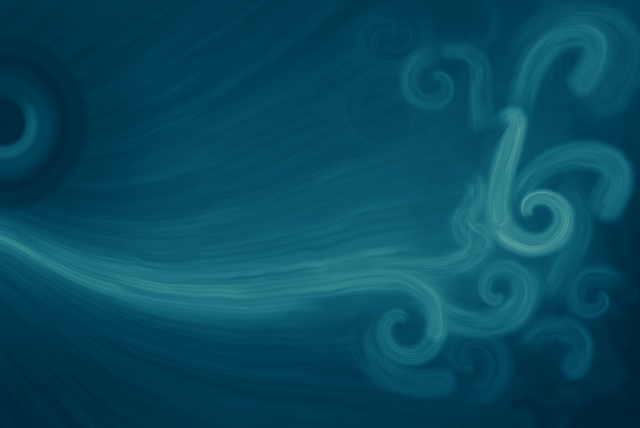
Give the GLSL for this background, as a Shadertoy shader.

```glsl
// A teal painted current: a bright stream fans out from the left and breaks
// into curling plumes on the right, beside a dark vortex. One tone value is
// built from flow-aligned noise, Bezier ribbons and spirals, then coloured.

vec2 pos;
float tone;

float hash(vec2 p) { return fract(sin(dot(p, vec2(127.1, 311.7))) * 43758.5); }

float noise(vec2 p) {
    vec2 i = floor(p), f = fract(p);
    f = f * f * (3.0 - 2.0 * f);
    return mix(mix(hash(i), hash(i + vec2(1, 0)), f.x),
               mix(hash(i + vec2(0, 1)), hash(i + vec2(1, 1)), f.x), f.y);
}

float fbm(vec2 p) {
    float sum = 0.0;
    for (float amp = 0.5; amp > 0.05; amp *= 0.5) {
        sum += amp * noise(p);
        p = p * 2.03 + 7.1;
    }
    return sum;
}

// Brush profile: side runs from -1 to 1 across the stroke, t along it
void paint(float side, float t, float level, float fade) {
    side /= 1.3;
    float bristles = noise(vec2(side * 4.0, t * 5.0) + level * 9.0) - 0.5
                   + 0.7 * (noise(vec2(side * 13.0, t * 9.0)) - 0.5);
    float mask = 1.0 - smoothstep(0.45, 1.0, abs(side));
    tone += 0.3 * fade * exp(-0.6 * side * side);
    tone = mix(tone, max(level + 0.4 * side + bristles, tone - 0.3), mask * fade * 0.9);
}

// Cubic Bezier ribbon through ab.xy to cd.zw; half width goes from w.x to w.y
void ribbon(vec4 ab, vec4 cd, vec2 w, float level) {
    float best = 9.0, along = 0.0, turn = 1.0;
    vec2 last = ab.xy;
    for (int i = 1; i <= 16; i++) {
        float t = float(i) / 16.0, s = 1.0 - t;
        vec2 next = s*s*s*ab.xy + 3.0*s*t*(s*ab.zw + t*cd.xy) + t*t*t*cd.zw;
        vec2 e = next - last, q = pos - last;
        float h = clamp(dot(q, e) / dot(e, e), 0.0, 1.0), dist = length(q - e * h);
        if (dist < best) {
            best = dist;
            along = (float(i) - 1.0 + h) / 16.0;
            turn = sign(e.x * q.y - e.y * q.x);
        }
        last = next;
    }
    paint(turn * best / mix(w.x, w.y, along), along, level, smoothstep(0.0, 0.2, along));
}

// Inward spiral; dir is 1 for counterclockwise, -1 for clockwise
void curl(vec2 centre, float radius, float start, float dir, float width, float level) {
    vec2 q = pos - centre;
    float a = fract(dir * (atan(q.y, q.x) - start) / 6.28319);
    for (int i = 0; i < 2; i++) {
        float t = (a + float(i)) / 1.2;
        float side = (length(q) - radius * mix(1.0, 0.15, t)) / (width * max(1.0 - 0.6 * t, 0.1));
        paint(side, t, level, smoothstep(0.0, 0.15, t) * (1.0 - smoothstep(0.85, 1.0, t)));
    }
}

float glow(float x, float y, float w, float h) {
    vec2 q = (pos - vec2(x, y)) / vec2(w, h);
    return exp(-dot(q, q));
}

vec3 palette(float t) {
    vec3 ramp[8] = vec3[8](vec3(0, .13, .21), vec3(0, .19, .27), vec3(0, .24, .33), vec3(.02, .30, .39),
        vec3(.05, .36, .44), vec3(.11, .44, .50), vec3(.20, .52, .55), vec3(.42, .68, .66));
    t = clamp(t, 0.0, 6.99);
    return mix(ramp[int(t)], ramp[int(t) + 1], fract(t));
}

void mainImage(out vec4 fragColor, in vec2 fragCoord) {
    pos = fragCoord / iResolution.y;
    float x = pos.x;

    // Broad light and flow-aligned streaks
    float d = pos.y - (0.292 + 0.16 * exp(-pow(x / 0.22, 1.3)) + 0.045 * smoothstep(0.55, 0.9, x));
    float u = d / (0.12 + 0.35 * x);
    vec2 bend = vec2(fbm(pos * 5.0), fbm(pos * 5.0 + 19.0)) - 0.47;
    tone = 1.6 + glow(.65, .6, .5, .3) + 1.4 * glow(1.13, .48, .2, .28) + 0.8 * glow(1.3, .85, .2, .2)
        + 0.8 * glow(1.22, .38, .14, .14) - 1.1 * glow(0.0, 0.0, .35, .25) - 1.2 * glow(1.5, .05, .45, .3)
        - 0.7 * glow(1.5, .5, .12, .3);
    float streaks = fbm(vec2(u * 9.0, x * 2.5) + bend * 1.8) - 0.47
        + 0.4 * (noise(vec2(u * 55.0, x * 4.0) + bend * 4.0) - 0.5);
    tone += mix(streaks, 1.9 * (fbm(pos * 5.0 + bend * 6.0) - 0.47), smoothstep(0.85, 1.15, x));

    // Dark vortex with lit inner rings
    vec2 q = pos - vec2(0.005, 0.715);
    float r = length(q) + 0.02 * bend.x, lit = smoothstep(-0.06, 0.06, q.x * 0.6 - q.y);
    float rings = 0.6 + (0.5 + 2.3 * lit) * smoothstep(0.045, 0.06, r) * (1.0 - smoothstep(0.07, 0.09, r))
        + (0.7 + 0.8 * lit) * smoothstep(0.06, 0.09, r) * (1.0 - smoothstep(0.11, 0.145, r))
        + 0.6 * (noise(vec2(r * 60.0, 1.0)) - 0.5);
    tone -= 0.5 * (1.0 - smoothstep(0.22, 0.4, r)) * smoothstep(0.48, 0.6, pos.y);
    tone = mix(tone, rings, 1.0 - smoothstep(0.19, 0.212, r));

    // Main stream: bright core, wide veil above, short shade below
    float spread = 0.03 + 0.2 * smoothstep(0.0, 0.55, x);
    float veil = d > 0.0 ? exp(-pow(d / spread, 1.4)) : exp(d / 0.09);
    float core = exp(-pow(d / (d > 0.0 ? 0.065 : 0.045), 2.0));
    tone += (2.5 * veil + 1.3 * core) * (1.0 + 0.5 * streaks) * (1.0 - smoothstep(0.85, 1.15, x));

    // Faint outer plumes
    pos += 0.025 * bend;
    ribbon(vec4(1.19, .82, 1.25, 1.04), vec4(1.58, .98, 1.42, .78), vec2(.03, .05), 3.2);
    for (float i = 0.0; i < 2.0; i++) curl(vec2(.905, .73 + .18 * i), .07, 1.0, 1.0 - 2.0 * i, .045, 2.5);
    curl(vec2(1.11, .16), .08, 4.0, 1.0, .04, 2.5);
    curl(vec2(1.385, .31), .065, 0.0, 1.0, .03, 3.0);
    ribbon(vec4(1.23, .17, 1.25, .27), vec4(1.40, .25, 1.34, .15), vec2(.03), 3.0);
    ribbon(vec4(1.28, .28, 1.30, .40), vec4(1.40, .45, 1.33, .54), vec2(.03), 3.6);
    ribbon(vec4(.92, .30, .78, .22), vec4(.88, .08, 1.03, .105), vec2(.035), 3.2);

    // Bright plumes and the curls they end in
    ribbon(vec4(1.135, .67, 1.09, .77), vec4(1.17, .89, 1.05, .88), vec2(.03, .02), 3.9);
    curl(vec2(1.012, .80), .075, 1.1, 1.0, .026, 3.8);
    ribbon(vec4(1.22, .66, 1.16, .96), vec4(1.50, 1.0, 1.36, .81), vec2(.03, .035), 4.7);
    ribbon(vec4(1.20, .47, 1.20, .68), vec4(1.52, .68, 1.42, .53), vec2(.02, .045), 4.8);
    ribbon(vec4(.85, .37, 1.02, .365), vec4(1.14, .37, 1.12, .45), vec2(.02, .035), 5.0);
    ribbon(vec4(1.09, .60, 1.16, .51), vec4(1.01, .49, 1.12, .43), vec2(.025, .035), 5.0);
    ribbon(vec4(.97, .335, 1.06, .20), vec4(1.25, .23, 1.235, .335), vec2(.035), 4.7);
    curl(vec2(1.17, .32), .07, 4.7, 1.0, .026, 4.8);
    curl(vec2(.945, .235), .105, 2.0, -1.0, .032, 4.5);
    ribbon(vec4(.70, .335, .90, .37), vec4(1.04, .35, 1.02, .23), vec2(.015, .025), 5.5);
    curl(vec2(1.26, .497), .095, 2.7, 1.0, .034, 6.0);
    ribbon(vec4(1.14, .69, 1.28, .81), vec4(1.14, .58, 1.168, .488), vec2(.024, .032), 6.1);

    fragColor = vec4(palette(tone), 1.0);
}
```
